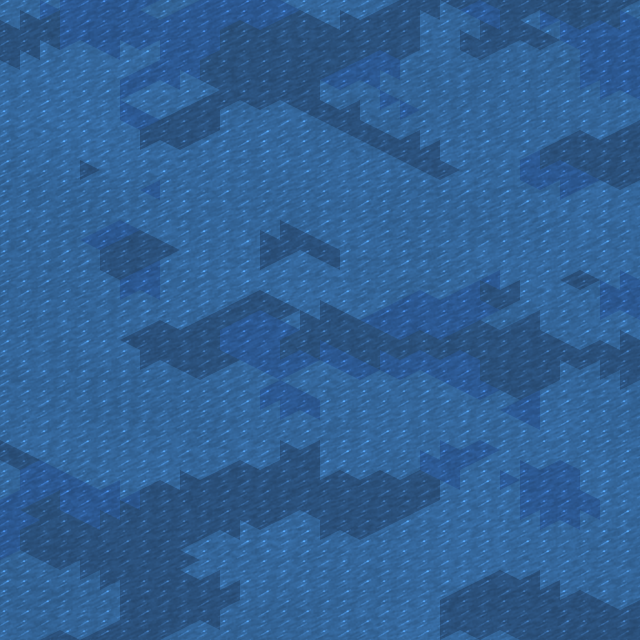
A Shadertoy shader for this pattern:

```glsl
// Isometric water camouflage: noise fields, sampled once per triangle of a 2:1
// isometric grid, choose mid, dark or deep blue. Every tile also carries the
// same set of slanted ripples and small glints, over a fine woven grain.

#define TILES 16.0          // tile widths across the canvas height
#define PATCH_SCALE 0.25    // patch frequency per tile
#define DARK_LEVEL 0.655    // higher means fewer dark patches
#define DEEP_LEVEL 0.66     // higher means fewer deep blue patches
#define GRAIN 0.15          // contrast of the fine grain
#define RIPPLE 0.13         // brightness of the ripples
#define GLINT 0.36          // brightness of the glints
#define STROKES 6           // ripples per tile

const vec3 MID_BLUE  = vec3(0.205, 0.402, 0.608);
const vec3 DARK_BLUE = vec3(0.168, 0.318, 0.488);
const vec3 DEEP_BLUE = vec3(0.172, 0.348, 0.575);

float hash(vec2 p) {
    vec3 q = fract(vec3(p.xyx) * 0.1031);
    q += dot(q, q.yzx + 33.33);
    return fract((q.x + q.y) * q.z);
}

float valueNoise(vec2 p) {
    vec2 i = floor(p), f = fract(p);
    f = f * f * (3.0 - 2.0 * f);
    return mix(mix(hash(i), hash(i + vec2(1, 0)), f.x),
               mix(hash(i + vec2(0, 1)), hash(i + vec2(1, 1)), f.x), f.y);
}

float patchNoise(vec2 p) {
    return 0.7 * valueNoise(p) + 0.3 * valueNoise(p * 2.3 + 17.0);
}

// Canvas to isometric axes: x runs up-right, y runs down-right
vec2 toIso(vec2 p) {
    vec2 s = p * TILES * vec2(1.0, 2.0);
    return vec2(s.x + s.y, s.x - s.y) + 200.0;
}

vec2 fromIso(vec2 g) {
    return vec2(g.x + g.y, 0.5 * (g.x - g.y)) * 0.5 / TILES;
}

// Flat colour of the triangle that holds g
vec3 patchColor(vec2 g) {
    vec2 f = fract(g);
    vec2 centre = floor(g) + (f.x + f.y > 1.0 ? 0.667 : 0.333);
    vec2 q = centre * PATCH_SCALE;
    if (patchNoise(q + 5.3) > DARK_LEVEL) return DARK_BLUE;
    if (patchNoise(q + vec2(71.7, 38.2)) > DEEP_LEVEL) return DEEP_BLUE;
    float shade = patchNoise(q + vec2(23.1, 90.4));
    return MID_BLUE * (1.0 + 0.1 * (shade - 0.5));
}

// Slanted dashes and bright dots, repeated on every tile
float ripples(vec2 g) {
    float light = 0.0;
    for (int k = 0; k < STROKES; k++) {
        float n = float(k), row = mod(n, 2.0);
        vec2 centre = vec2(fract(n * 0.41 + 0.13),
                           0.25 + 0.5 * row + 0.22 * (hash(vec2(n, 4.0)) - 0.5));
        vec2 cell = g - centre + 0.5;
        vec2 d = fract(cell) - 0.5;
        float vary = 0.55 + 0.75 * hash(floor(cell) + n * 9.0);

        // distance to a short segment along the up-right axis
        vec2 rest = vec2(d.x - clamp(d.x, -0.13, 0.13), d.y);
        float dash = 1.0 - smoothstep(0.0004, 0.0022, length(fromIso(rest)));
        light += RIPPLE * vary * dash;

        // one glint in each of the two rows
        if (k < 2) {
            float dotDist = length(fromIso(d) * vec2(0.8, 1.0));
            light += GLINT * vary * (1.0 - smoothstep(0.0006, 0.0024, dotDist));
        }
    }
    return light;
}

void mainImage(out vec4 fragColor, in vec2 fragCoord) {
    vec2 p = fragCoord / iResolution.y;

    // patches, averaged over 3 by 3 samples for smooth edges
    vec3 color = vec3(0.0);
    for (int i = 0; i < 9; i++) {
        vec2 offset = (vec2(i % 3, i / 3) - 1.0) / 3.0;
        color += patchColor(toIso(p + offset / iResolution.y)) / 9.0;
    }

    // grain stretched a little along the ripples
    vec2 g = toIso(p);
    float grain = valueNoise(g * vec2(4.0, 9.0)) - 0.5;
    grain += 0.5 * (valueNoise(p * 330.0 + 40.0) - 0.5);

    color *= 0.985 + GRAIN * grain + ripples(g);
    fragColor = vec4(color, 1.0);
}
```
